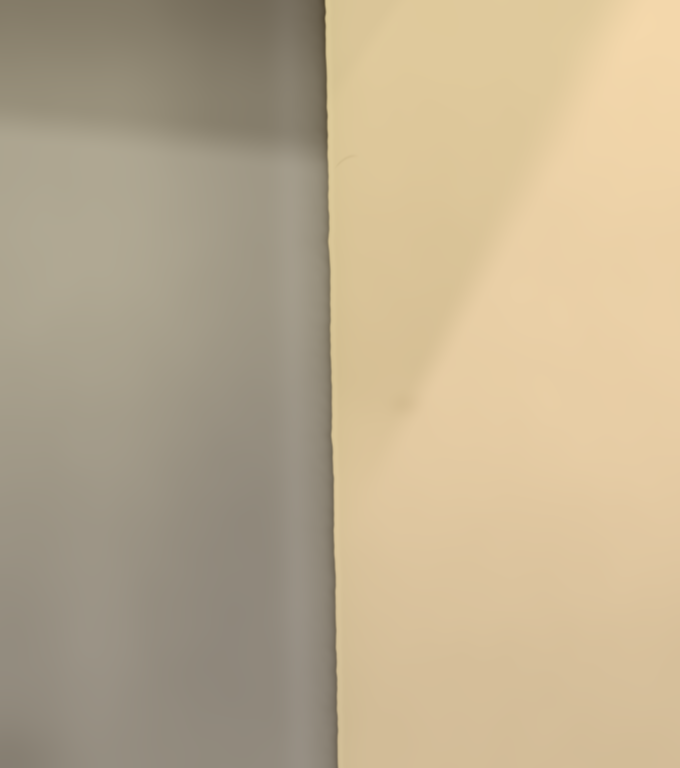
A Shadertoy shader for this texture:

```glsl
// Two plaster walls meeting at a slightly leaning, rough vertical corner:
// a grey wall under a soft shadow band, and a warm cream wall crossed by a
// diagonal shadow. Built from blended gradients, soft masks and gradient noise.

vec2 hashGradient(vec2 cell) {
    vec2 h = vec2(dot(cell, vec2(127.1, 311.7)), dot(cell, vec2(269.5, 183.3)));
    return 2.0 * fract(sin(h) * 43758.55) - 1.0;
}

float gradientNoise(vec2 p) {
    vec2 i = floor(p), f = fract(p);
    vec2 u = f * f * f * (f * (f * 6.0 - 15.0) + 10.0);
    float a = dot(hashGradient(i), f);
    float b = dot(hashGradient(i + vec2(1, 0)), f - vec2(1, 0));
    float c = dot(hashGradient(i + vec2(0, 1)), f - vec2(0, 1));
    float d = dot(hashGradient(i + vec2(1, 1)), f - vec2(1, 1));
    return mix(mix(a, b, u.x), mix(c, d, u.x), u.y);
}

float blob(vec2 p, vec2 center, vec2 radius) {
    vec2 q = (p - center) / radius;
    return exp(-dot(q, q));
}

// Horizontal position of the corner at height y
float cornerX(float y) {
    float rough = 0.0022 * gradientNoise(vec2(y * 24.0, 3.5))
                + 0.0016 * gradientNoise(vec2(y * 75.0, 8.5));
    return 0.497 - 0.019 * y + rough;
}

vec3 greyWall(vec2 uv, float gap) {
    // Olive grey above, cooler grey towards the floor
    vec3 col = mix(vec3(0.575, 0.545, 0.495), vec3(0.665, 0.635, 0.555),
                   smoothstep(0.08, 0.66, uv.y));
    col += vec3(0.025, 0.025, 0.022) * blob(uv, vec2(0.13, 0.70), vec2(0.20, 0.16));
    col += 0.025 * blob(uv, vec2(0.14, 0.13), vec2(0.07, 0.22));
    col -= vec3(0.03, 0.03, 0.022) * blob(uv, vec2(0.35, 0.28), vec2(0.10, 0.22));
    col -= vec3(0.045, 0.045, 0.035) * smoothstep(0.14, 0.42, uv.x)
         * smoothstep(0.2, 0.5, uv.y);
    col -= 0.05 * blob(uv, vec2(0.0, 0.0), vec2(0.10, 0.06));

    // Shadow band under the ceiling, deepening upward
    float bandY = 0.842 - 0.09 * uv.x;
    float band = smoothstep(bandY - 0.028, bandY + 0.03, uv.y);
    col -= band * vec3(0.078, 0.080, 0.080);
    col -= vec3(0.075, 0.077, 0.072) * smoothstep(0.86, 1.02, uv.y);
    col -= 0.025 * band * smoothstep(0.18, 0.32, uv.x);

    // Pale strip beside the corner, then the dark crease itself
    col += vec3(0.024, 0.025, 0.03) * exp(-pow((gap + 0.055) / 0.024, 2.0));
    float crease = 0.075 * exp(gap / 0.018) + 0.10 * exp(gap / 0.005);
    col -= crease * vec3(1.0, 1.05, 1.1);
    float grain = gradientNoise(vec2(uv.x * 70.0 + uv.y * 25.0, uv.y * 55.0));
    return col + 0.022 * grain * exp(gap / 0.022);
}

vec3 creamWall(vec2 uv, float gap) {
    // Lit surface, warm at the upper right and tan at the floor
    vec3 lit = mix(vec3(0.825, 0.738, 0.595), vec3(0.905, 0.805, 0.645),
                   smoothstep(0.0, 0.62, uv.y));
    lit += vec3(0.048, 0.038, 0.025) * smoothstep(0.5, 1.0, uv.y)
         * smoothstep(0.55, 0.95, uv.x);
    lit += vec3(0.018, 0.012, 0.012) * blob(uv, vec2(1.0, 0.38), vec2(0.3, 0.25));

    // Shadowed surface left of the diagonal
    vec3 shade = mix(vec3(0.840, 0.750, 0.585), vec3(0.876, 0.790, 0.612),
                     smoothstep(0.4, 1.0, uv.y));
    float diagonal = uv.x - 0.603 - 0.579 * (uv.y - 0.466);
    float blur = mix(0.025, 0.055, smoothstep(0.45, 1.0, uv.y));
    float shadow = 1.0 - smoothstep(-blur, blur, diagonal);
    shadow *= smoothstep(0.28, 0.52, uv.y);
    vec3 col = mix(lit, shade, shadow);

    // Faint second shadow in the upper corner, and a small smudge
    float wedge = uv.x - 0.50 - 0.76 * (uv.y - 0.885);
    col -= vec3(0.022, 0.019, 0.016) * (1.0 - smoothstep(-0.018, 0.018, wedge))
         * smoothstep(0.80, 0.92, uv.y);
    col -= vec3(0.022, 0.023, 0.025) * blob(uv, vec2(0.596, 0.473), vec2(0.022, 0.014));

    // Greenish tint hugging the corner, with a thin pale rim
    col -= vec3(0.026, 0.012, 0.026) * exp(-gap / 0.025);
    col += 0.02 * exp(-pow((gap - 0.005) / 0.004, 2.0));

    // Hairline curl in the plaster
    float curlY = 0.797 - 18.0 * (uv.x - 0.522) * (uv.x - 0.522);
    float curl = exp(-pow((uv.y - curlY) / 0.0022, 2.0));
    return col - 0.03 * curl * smoothstep(0.49, 0.50, uv.x)
         * (1.0 - smoothstep(0.515, 0.53, uv.x));
}

void mainImage(out vec4 fragColor, in vec2 fragCoord) {
    vec2 uv = fragCoord / iResolution.xy;
    float gap = uv.x - cornerX(uv.y);
    float soft = max(0.0022, 1.0 / iResolution.x);
    vec3 col = mix(greyWall(uv, min(gap, 0.0)), creamWall(uv, max(gap, 0.0)),
                   smoothstep(-soft, soft, gap));

    // Very soft mottling over both walls
    col += 0.009 * gradientNoise(uv * vec2(7.0, 8.0));
    col += 0.005 * gradientNoise(uv * vec2(19.0, 16.0) + 5.3);
    fragColor = vec4(clamp(col, 0.0, 1.0), 1.0);
}
```
